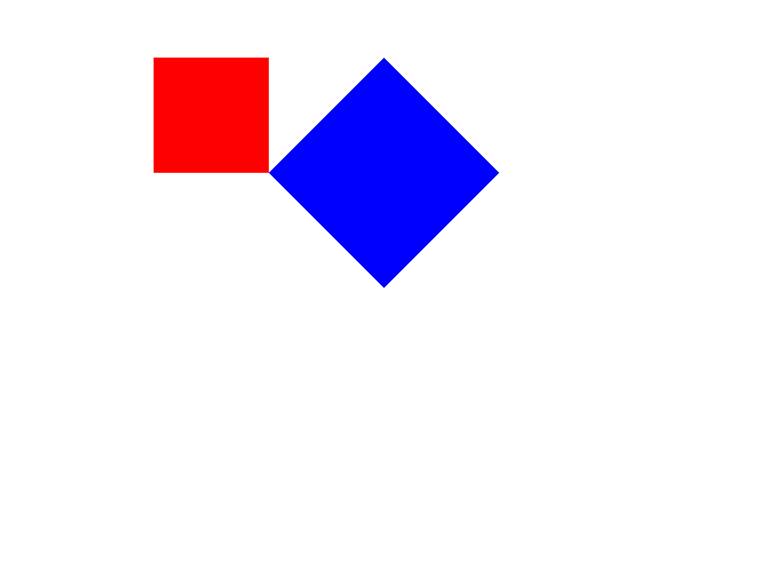
Write a WebGL 2 fragment shader that draws this background.

```glsl
#version 300 es
precision highp float;
// A red square touching the left corner of a blue diamond, on plain white.

uniform vec2 u_resolution;
out vec4 fragColor;

float squareDistance(vec2 p, float halfSide) {
    vec2 d = abs(p) - halfSide;
    return length(max(d, 0.0)) + min(max(d.x, d.y), 0.0);
}

float diamondDistance(vec2 p, float radius) {
    return (abs(p.x) + abs(p.y) - radius) * sqrt(0.5);
}

// Coverage of a shape, with an edge one pixel wide
float coverage(float dist) {
    return clamp(0.5 - dist * u_resolution.y, 0.0, 1.0);
}

void main() {
    // Centered coordinates, in units of the canvas height
    vec2 p = (gl_FragCoord.xy - 0.5 * u_resolution) / u_resolution.y;

    vec3 color = vec3(1.0);
    color = mix(color, vec3(1.0, 0.0, 0.0), coverage(squareDistance(p - vec2(-0.3, 0.3), 0.1)));
    color = mix(color, vec3(0.0, 0.0, 1.0), coverage(diamondDistance(p - vec2(0.0, 0.2), 0.2)));

    fragColor = vec4(color, 1.0);
}
```
